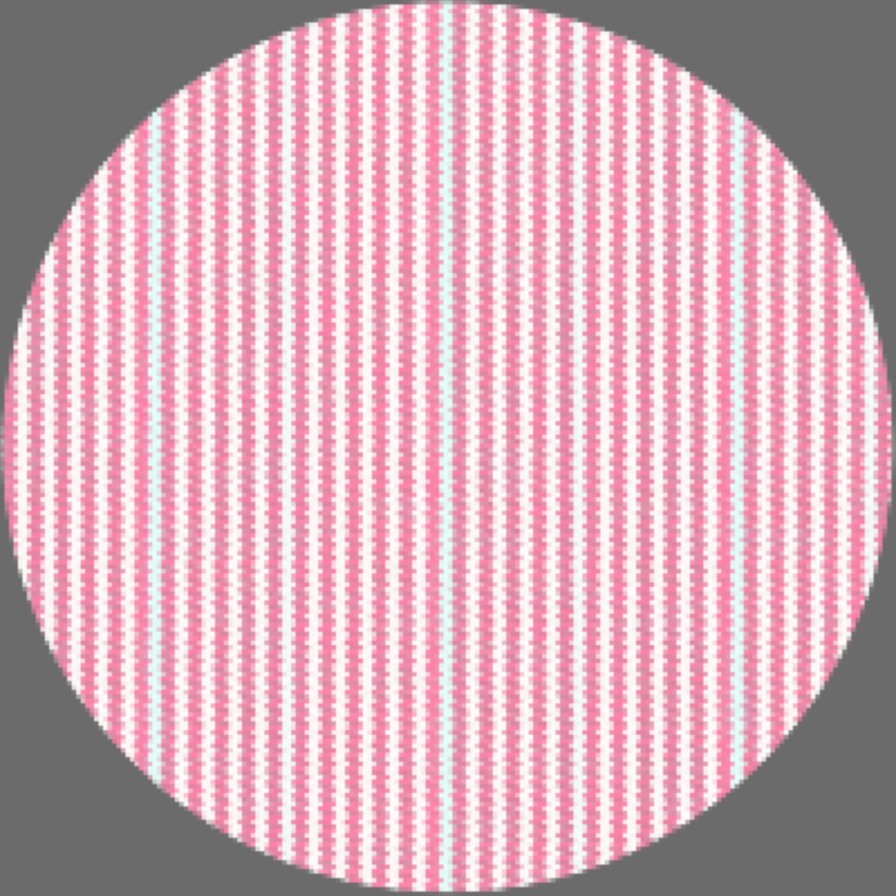
Write a WebGL 1 fragment shader that draws this texture.

```glsl
precision highp float;
// Disc of pink and white knitted pinstripes, woven on a coarse cell grid, on grey.

uniform vec2 u_resolution;

const float TAU = 6.2831853;
const float CELLS = 200.0;          // woven cells across the canvas
const float STRIPES = 33.83;        // stripes across the canvas
const float STRIPE_START = 0.352;   // centre of the first stripe, in stripes
const float TEETH = 69.67;          // zigzag teeth down the canvas
const float SWAY = 0.085;           // zigzag reach, in stripes
const float CORE_HALF = 0.14;       // half width of the solid pink, in stripes
const float FADE_HALF = 0.38;       // half width where pink has faded out
const float TINT_EVERY = 11.0;      // stripes between cool-tinted gaps
const float TINT_INDEX = 5.0;
const vec2 DISC_CENTER = vec2(0.4995, 0.501);
const float DISC_RADIUS = 0.497;

const vec3 GREY = vec3(0.42);
const vec3 WHITE = vec3(0.985, 0.975, 0.97);
const vec3 COOL_WHITE = vec3(0.89, 0.985, 0.97);
const vec3 HOT_PINK = vec3(0.99, 0.51, 0.66);
const vec3 MAUVE = vec3(0.83, 0.51, 0.62);

float hash(vec2 p) {
  vec3 q = fract(vec3(p.xyx) * 0.1031);
  q += dot(q, q.yzx + 33.33);
  return fract((q.x + q.y) * q.z);
}

float gradientDot(vec2 corner, vec2 offset) {
  float angle = TAU * hash(corner);
  return dot(vec2(cos(angle), sin(angle)), offset);
}

float gradientNoise(vec2 p) {
  vec2 i = floor(p);
  vec2 f = fract(p);
  vec2 w = f * f * f * (f * (f * 6.0 - 15.0) + 10.0);
  vec2 e = vec2(1.0, 0.0);
  float low = mix(gradientDot(i, f), gradientDot(i + e.xy, f - e.xy), w.x);
  float high = mix(gradientDot(i + e.yx, f - e.yx),
                   gradientDot(i + e.xx, f - e.xx), w.x);
  return mix(low, high, w.y);
}

// Colour of the striped cloth at one point
vec3 knit(vec2 p, float grain) {
  float phase = TAU * p.y * TEETH;
  float u = p.x * STRIPES - STRIPE_START;
  float stripe = floor(u + 0.5);
  float d = abs(u - stripe - SWAY * sin(phase));
  float pink = 1.0 - smoothstep(CORE_HALF, FADE_HALF, d);

  // Uneven dye: teeth, stripes and cells differ slightly
  float wear = gradientNoise(p * vec2(STRIPES, TEETH) * 0.45);
  pink *= 0.96 + 0.14 * (grain - 0.5) + 0.12 * wear;
  float besideTint = 1.0 - step(0.5, abs(mod(stripe, TINT_EVERY) - TINT_INDEX));
  float heat = 0.5 + 0.42 * sin(phase + 1.7) + 0.3 * (grain - 0.5);
  heat += 0.5 * wear + 0.25 * (hash(vec2(stripe, 3.0)) - 0.5) + 0.35 * besideTint;
  vec3 dye = mix(MAUVE, HOT_PINK, clamp(heat, 0.0, 1.0));

  // Cool gaps recur at a fixed stripe interval
  float gap = mod(floor(u), TINT_EVERY);
  float tint = 1.0 - step(0.5, abs(gap - TINT_INDEX));
  float faintTint = 1.0 - step(0.5, abs(gap - 10.0));
  vec3 ground = mix(WHITE, COOL_WHITE, tint + 0.3 * faintTint);
  ground -= 0.025 * (grain - 0.5);
  return mix(ground, dye, clamp(pink, 0.0, 1.0));
}

// One woven cell, including the soft rim of the disc
vec3 cellColor(vec2 cell) {
  vec2 p = (cell + 0.5) / CELLS;
  float rim = (length(p - DISC_CENTER) - DISC_RADIUS) * CELLS;
  vec3 cloth = knit(p, hash(cell + 17.0));
  return mix(cloth, GREY, smoothstep(-0.5, 0.5, rim));
}

void main() {
  vec2 grid = gl_FragCoord.xy / u_resolution * CELLS - 0.5;
  vec2 cell = floor(grid);
  vec2 blend = smoothstep(0.15, 0.85, fract(grid));
  vec2 e = vec2(1.0, 0.0);

  // Soften the borders between neighbouring cells
  vec3 lower = mix(cellColor(cell), cellColor(cell + e.xy), blend.x);
  vec3 upper = mix(cellColor(cell + e.yx), cellColor(cell + e.xx), blend.x);
  gl_FragColor = vec4(mix(lower, upper, blend.y), 1.0);
}
```
